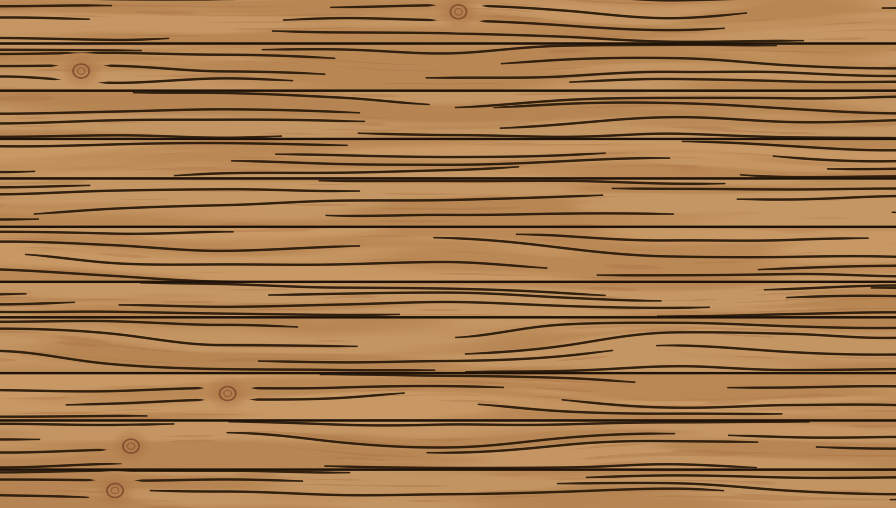
A Shadertoy shader for this texture:

```glsl
// Horizontal wooden planks in a flat, inked style: soft two-tone boards,
// dark seams, and wavy broken grain lines bent by a shared per-plank wave.
// Lengths are in canvas heights; scattered parts come from a sine hash.

const float PLANKS = 10.8;
const int GRAIN_ROWS = 4;
const float INK_HALF_WIDTH = 0.0024;
const vec3 LIGHT_WOOD = vec3(0.770, 0.587, 0.387);
const vec3 DEEP_WOOD = vec3(0.718, 0.525, 0.325);
const vec3 WARM_STREAK = vec3(0.66, 0.43, 0.26);
const vec3 KNOT_BROWN = vec3(0.45, 0.27, 0.15);
const vec3 GRAIN_INK = vec3(0.195, 0.125, 0.060);
const vec3 SEAM_INK = vec3(0.120, 0.075, 0.035);

float hash(vec2 p) {
    return fract(sin(dot(p, vec2(127.1, 311.7))) * 43758.55);
}

float noise(vec2 p) {
    vec2 i = floor(p);
    vec2 f = fract(p);
    f = f * f * (3.0 - 2.0 * f);
    float low = mix(hash(i), hash(i + vec2(1.0, 0.0)), f.x);
    float high = mix(hash(i + vec2(0.0, 1.0)), hash(i + vec2(1.0, 1.0)), f.x);
    return mix(low, high, f.y);
}

// Coverage of a shape whose signed distance is d
float fill(float d, float pixel) {
    return 1.0 - smoothstep(-0.6 * pixel, 0.6 * pixel, d);
}

// Height of the seam below plank i
float seamHeight(float i) {
    return (i - 0.1 + 0.32 * (hash(vec2(i, 3.7)) - 0.5)) / PLANKS;
}

float plankIndex(float y) {
    float i = floor(y * PLANKS + 0.1);
    if (y < seamHeight(i)) return i - 1.0;
    if (y >= seamHeight(i + 1.0)) return i + 1.0;
    return i;
}

// Offset from the nearest possible knot; far away where there is none
vec2 knotOffset(float x, float v, float height, float plank) {
    float spacing = 0.62;
    float cell = floor(x / spacing);
    vec2 id = vec2(cell, plank + 40.0);
    if (hash(id) > 0.12) return vec2(1.0);
    float centre = (cell + 0.25 + 0.5 * hash(id + 7.3)) * spacing;
    return vec2(x - centre, (v - 0.35 - 0.3 * hash(id + 2.9)) * height);
}

// Signed distance to one broken grain line; y is in bent plank units
float grainLine(float x, float y, float row, float plank, float scale, float width) {
    float span = 1.25;
    vec2 lane = vec2(row * 5.3 + 1.0, plank);
    float along = x / span + 3.0 * hash(lane);
    vec2 id = vec2(floor(along), row * 17.0 + plank * 71.0);
    float s = fract(along) * span;
    float start = 0.03 + 0.62 * hash(id + 0.4);
    float end = span - 0.02;
    float drift = 2.0 * hash(id + 5.1) - 1.0;
    float level = (row + 0.5 + 0.55 * (hash(id + 8.6) - 0.5)) / float(GRAIN_ROWS);
    level += 0.30 * drift * drift * drift * (s - 0.7);
    level += 0.09 * (noise(vec2(x * 4.5, row + plank * 9.0)) - 0.5);
    float beyond = max(max(start - s, s - end), 0.0);
    float inside = min(s - start, end - s);
    float taper = mix(0.65, 1.0, smoothstep(0.0, 0.06, inside));
    return length(vec2(beyond, (y - level) * scale)) - width * taper;
}

// Board colour: overlapping soft-edged patches and thin warm streaks
vec3 woodColour(float x, float v, float plank) {
    float patches = noise(vec2(x * 2.6 + plank * 7.1, v * 3.0 + plank * 13.0));
    float fine = noise(vec2(x * 5.0 + plank * 3.3, v * 9.0 + plank * 21.0));
    float tone = smoothstep(0.36, 0.64, 0.75 * patches + 0.25 * fine);
    vec3 wood = mix(DEEP_WOOD, LIGHT_WOOD, tone);
    float streak = noise(vec2(x * 6.0 + plank * 5.7, v * 16.0 + plank * 31.0));
    wood = mix(wood, WARM_STREAK, 0.35 * smoothstep(0.76, 0.88, streak));
    return wood * (0.985 + 0.03 * hash(vec2(plank, 9.2)));
}

// A small round knot: tinted disc, outline and inner ring
vec3 drawKnot(vec3 wood, vec2 offset, float pixel) {
    float r = length(offset * vec2(0.95, 1.1));
    float halo = 1.0 - smoothstep(0.012, 0.045, r);
    wood = mix(wood, WARM_STREAK, 0.45 * halo);
    wood = mix(wood, KNOT_BROWN, 0.75 * fill(abs(r - 0.015) - 0.0018, pixel));
    return mix(wood, KNOT_BROWN, 0.5 * fill(abs(r - 0.007) - 0.0013, pixel));
}

void mainImage(out vec4 fragColor, in vec2 fragCoord) {
    float pixel = 1.0 / iResolution.y;
    vec2 p = fragCoord * pixel;
    float plank = plankIndex(p.y);
    float bottom = seamHeight(plank);
    float top = seamHeight(plank + 1.0);
    float height = top - bottom;
    float v = (p.y - bottom) / height;

    // Shared wave, held at zero along both seams
    float bend = 0.40 * (noise(vec2(p.x * 2.3, plank * 11.0)) - 0.5);
    float bentV = v + bend * 4.0 * v * (1.0 - v);
    float scale = height / (1.0 + bend * 4.0 * (1.0 - 2.0 * v));

    vec2 knot = knotOffset(p.x, v, height, plank);
    vec3 colour = drawKnot(woodColour(p.x, bentV, plank), knot, pixel);

    // Grain thins out around knots
    float clearing = smoothstep(0.018, 0.045, length(knot * vec2(0.7, 1.0)));
    float width = mix(-0.004, INK_HALF_WIDTH, clearing);
    float grain = 1.0;
    for (int k = 0; k < GRAIN_ROWS; k++) {
        grain = min(grain, grainLine(p.x, bentV, float(k), plank, scale, width));
    }
    colour = mix(colour, GRAIN_INK, fill(grain, pixel));

    float seam = min(p.y - bottom, top - p.y) - INK_HALF_WIDTH;
    colour = mix(colour, SEAM_INK, fill(seam, pixel));
    fragColor = vec4(colour, 1.0);
}
```
